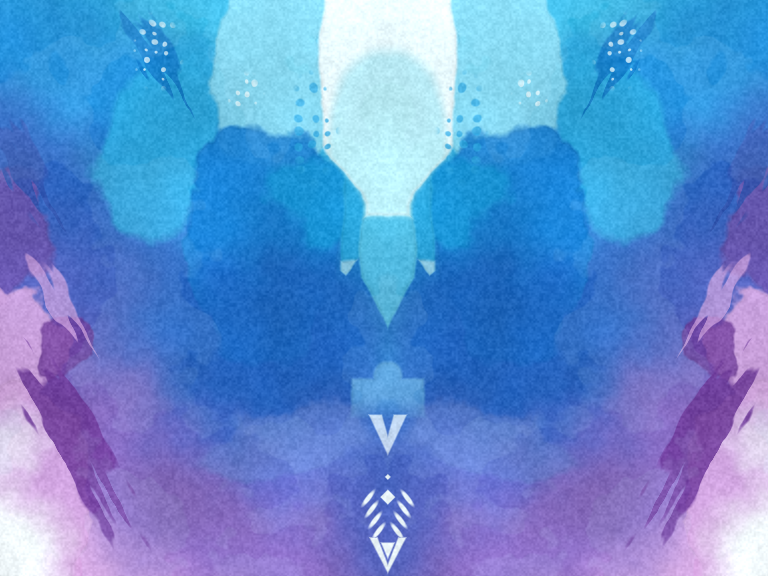
Reproduce this background procedurally as a Shadertoy shader.

```glsl
float hash(vec2 p) {
    vec3 q = fract(p.xyx * vec3(0.1031, 0.1030, 0.0973));
    q += dot(q, q.yzx + 33.33);
    return fract((q.x + q.y) * q.z);
}

float noise(vec2 p) {
    vec2 cell = floor(p), f = fract(p);
    f = f * f * (3.0 - 2.0 * f);
    vec2 e = vec2(0.0, 1.0);
    return mix(mix(hash(cell), hash(cell + e.yx), f.x),
               mix(hash(cell + e.xy), hash(cell + e.yy), f.x), f.y);
}

float fbm(vec2 p) {
    float sum = 0.0, gain = 0.5;
    for (int i = 0; i < 5; i++) {
        sum += gain * noise(p);
        p = mat2(1.6, 1.2, -1.2, 1.6) * p + 7.3;
        gain *= 0.5;
    }
    return sum;
}

float inside(float d, float soft) {
    return 1.0 - smoothstep(-soft, soft, d);
}

float ellipse(vec2 p, vec2 centre, vec2 radius) {
    return (length((p - centre) / radius) - 1.0) * min(radius.x, radius.y);
}

// Triangle pointing down, symmetric about x = 0
float triangle(vec2 p, float tip, float height, float width) {
    float side = (p.x * height - (p.y - tip) * width) / length(vec2(height, width));
    return max(side, p.y - tip - height);
}

// Pigment layer with a slightly darker dried rim
vec3 wash(vec3 base, vec3 pigment, float d, float soft, float opacity) {
    float rim = exp(-abs(d + 0.003) / 0.003) * 0.06 * smoothstep(0.02, 0.004, soft);
    return mix(base, pigment, inside(d, soft) * opacity) * (1.0 - rim * opacity);
}

// Dry bristle marks along a diagonal
float bristles(vec2 p, vec2 centre, vec2 halfSize, float fill) {
    vec2 along = normalize(vec2(0.5, 0.86)), q = p - centre;
    q = vec2(dot(q, along), dot(q, vec2(along.y, -along.x)));
    float fade = length(q / halfSize);
    float hair = noise(vec2(q.x * 9.0, q.y * 110.0)) * 0.7 + noise(q * vec2(25.0, 55.0) + 9.0) * 0.3;
    return smoothstep(-0.06, 0.06, hair + fill - fade * 0.8);
}

float splatter(vec2 p, float scale, float density) {
    vec2 cell = floor(p * scale);
    vec2 centre = 0.35 + 0.3 * vec2(hash(cell), hash(cell + 17.0));
    float radius = 0.12 + 0.22 * hash(cell + 31.0);
    float drop = inside(length(fract(p * scale) - centre) - radius, 0.08);
    return drop * step(hash(cell + 53.0), density);
}

float ornament(vec2 p) {
    float crest = max(triangle(p, 0.21, 0.07, 0.033), -triangle(p, 0.243, 0.05, 0.014));
    float frame = max(triangle(p, 0.005, 0.062, 0.032), -triangle(p, 0.02, 0.07, 0.027));
    float d = min(frame, triangle(p, 0.03, 0.028, 0.012));
    for (int i = 0; i < 4; i++) {
        float k = float(i);
        vec2 q = p - vec2(0.016 + 0.006 * k, 0.078 + 0.019 * k);
        q.x += q.y * 0.7;
        d = min(d, ellipse(q, vec2(0.0), vec2(0.005, 0.013)));
    }
    d = min(d, p.x + abs(p.y - 0.137) - 0.013);
    d = min(d, p.x + abs(p.y - 0.172) - 0.005);
    return max(inside(crest, 0.002) * 0.72, inside(d, 0.002) * 0.95);
}

vec3 gradient(float s) {
    vec3 c = mix(vec3(0.82, 0.63, 0.86), vec3(0.53, 0.42, 0.75), smoothstep(-0.36, -0.15, s));
    c = mix(c, vec3(0.32, 0.40, 0.76), smoothstep(-0.12, 0.12, s));
    c = mix(c, vec3(0.17, 0.40, 0.76), smoothstep(0.08, 0.30, s));
    c = mix(c, vec3(0.14, 0.55, 0.83), smoothstep(0.28, 0.45, s));
    return mix(c, vec3(0.22, 0.72, 0.89), smoothstep(0.50, 0.75, s));
}

void mainImage(out vec4 fragColor, in vec2 fragCoord) {
    vec2 uv = fragCoord / iResolution.y;
    vec2 p = vec2(abs(uv.x - 0.505 * iResolution.x / iResolution.y), uv.y);
    vec2 warp = vec2(fbm(p * 9.0), fbm(p * 9.0 + 40.0)) - 0.48;
    vec2 q = p + warp * 0.13, r = p + warp * 0.025;
    vec3 white = vec3(0.95, 0.99, 0.99), navy = vec3(0.12, 0.39, 0.75), plum = vec3(0.43, 0.23, 0.60);
    vec3 pink = vec3(0.82, 0.65, 0.87), cyan = vec3(0.19, 0.68, 0.88), ice = vec3(0.60, 0.88, 0.95);

    // Broad diagonal colour and blue washes
    vec3 c = gradient(q.y - 0.7 * q.x);
    c = wash(c, cyan, ellipse(q + vec2(0.0, 0.3 * (q.x - 0.4)), vec2(0.40, 0.74), vec2(0.11, 0.15)), 0.012, 0.8);
    c = wash(c, ice, ellipse(q, vec2(0.20, 0.89), vec2(0.11, 0.19)), 0.006, 0.75);
    c = wash(c, vec3(0.10, 0.50, 0.82), ellipse(q, vec2(0.21, 0.58), vec2(0.13, 0.22)), 0.005, 0.9);
    c = wash(c, navy, ellipse(q, vec2(0.20, 0.42), vec2(0.21, 0.15)), 0.06, 0.8);
    c = wash(c, vec3(0.10, 0.61, 0.86), ellipse(q, vec2(0.12, 0.66), vec2(0.07, 0.075)), 0.015, 0.8);
    c = wash(c, vec3(0.42, 0.54, 0.83), ellipse(q, vec2(0.20, 0.23), vec2(0.15, 0.055)), 0.008, 0.5);

    // Violet and pink margins
    c = wash(c, vec3(0.43, 0.34, 0.69), ellipse(q, vec2(0.66, 0.58), vec2(0.08, 0.10)), 0.006, 0.85);
    c = wash(c, pink, ellipse(q, vec2(0.65, 0.40), vec2(0.10, 0.095)), 0.004, 0.9);
    c = wash(c, pink, ellipse(q, vec2(0.65, 0.14), vec2(0.13, 0.21)), 0.004, 0.9);
    c = wash(c, white, ellipse(q, vec2(0.69, 0.03), vec2(0.11, 0.13)), 0.05, 0.95);
    c = wash(c, white, ellipse(q, vec2(0.68, 0.24), vec2(0.07, 0.06)), 0.03, 0.6);
    c = wash(c, plum, ellipse(q, vec2(0.55, 0.40), vec2(0.045, 0.05)), 0.004, 0.75);

    // Dry brush strokes
    c = mix(c, plum, 0.85 * bristles(r, vec2(0.535, 0.23), vec2(0.16, 0.05), 0.22));
    c = mix(c, pink, 0.70 * bristles(r, vec2(0.565, 0.47), vec2(0.10, 0.025), 0.10));
    c = mix(c, vec3(0.20, 0.34, 0.70), 0.85 * bristles(r, vec2(0.63, 0.70), vec2(0.11, 0.035), 0.12));
    c = mix(c, vec3(0.08, 0.48, 0.78), 0.85 * bristles(r, vec2(0.40, 0.89), vec2(0.10, 0.035), 0.10));

    // Pale column, winged tail and lower pool
    float column = max(r.x - mix(0.04, 0.115, smoothstep(0.64, 0.76, r.y)), 0.625 - r.y);
    float wing = max(max(r.x - 0.08, r.y - 0.70), 0.52 + abs(r.x - 0.072) * 1.1 - r.y);
    float spear = max(triangle(r, 0.425, 0.30, 0.15), r.x - 0.045);
    c = wash(c, vec3(0.18, 0.67, 0.88), wing, 0.003, 0.9);
    c = wash(c, white, max(wing, r.y - 0.545), 0.004, 0.5);
    c = wash(c, vec3(0.34, 0.76, 0.90), max(spear, r.y - 0.66), 0.003, 0.9);
    c = wash(c, white, column, 0.004, 0.95);
    c = wash(c, vec3(0.70, 0.92, 0.96), max(column, ellipse(r, vec2(0.0, 0.75), vec2(0.105, 0.16))), 0.012, 0.9);
    float pool = min(max(r.x - 0.065, abs(r.y - 0.305) - 0.035), ellipse(r, vec2(0.0, 0.345), vec2(0.025, 0.025)));
    c = wash(c, vec3(0.38, 0.67, 0.87), pool, 0.004, 0.75 * smoothstep(0.25, 0.32, p.y));

    // Droplets and ornament
    float blueDrops = splatter(r, 42.0, 0.65) * inside(ellipse(p, vec2(0.13, 0.78), vec2(0.04, 0.09)), 0.01);
    float paleZone = min(ellipse(p, vec2(0.25, 0.84), vec2(0.03)), ellipse(p, vec2(0.40, 0.91), vec2(0.04, 0.06)));
    c = mix(c, vec3(0.18, 0.65, 0.87), blueDrops * 0.8);
    c = mix(c, white, splatter(r, 60.0, 0.6) * inside(paleZone, 0.01) * 0.7);
    c = mix(c, white, ornament(p));

    // Pooled pigment and paper grain
    c = mix(c, vec3(0.75, 0.88, 0.97), 0.10 * smoothstep(0.53, 0.55, fbm(p * 5.0 + 12.0)));
    c *= 1.0 + 0.28 * (fbm(p * 6.0 + 25.0) - 0.48);
    c += 0.07 * (noise(uv * 290.0) - 0.5) + 0.05 * (noise(uv * 140.0) - 0.5);
    fragColor = vec4(clamp(c, 0.0, 1.0), 1.0);
}
```
